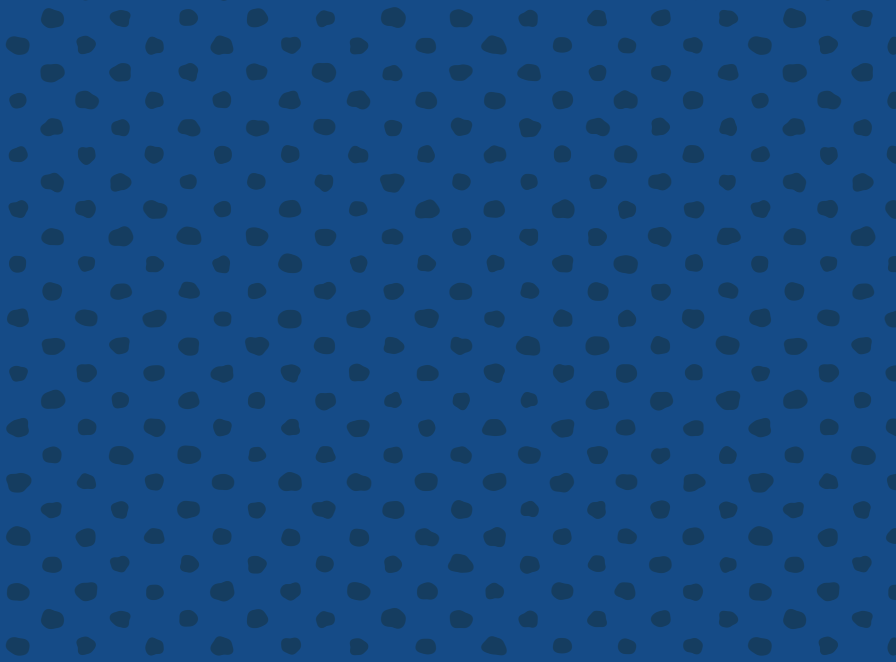
A WebGL 1 fragment shader for this pattern:

```glsl
precision highp float;

uniform vec2 u_resolution;

const vec3 GROUND = vec3(0.083, 0.293, 0.528);
const vec3 DOT = vec3(0.083, 0.240, 0.375);

// Lengths are fractions of the canvas width
const vec2 PITCH = vec2(0.0753, 0.03048);
const vec2 FIRST_DOT = vec2(0.0586, 0.0202);
const vec2 TILE = vec2(11.0, 22.0);
const float ROW_SHIFT = -0.51;
const vec2 MIN_RADIUS = vec2(0.0092, 0.0079);
const vec2 MAX_RADIUS = vec2(0.0138, 0.0109);
const float JITTER = 0.0016;

vec2 hash2(vec2 cell, float seed) {
  vec3 h = fract(vec3(cell.xyx + seed) * vec3(0.1031, 0.1030, 0.0973));
  h += dot(h, h.yzx + 33.33);
  return fract((h.xx + h.yz) * h.zy);
}

vec2 rotate(vec2 p, float angle) {
  float c = cos(angle), s = sin(angle);
  return vec2(c * p.x - s * p.y, s * p.x + c * p.y);
}

// Columns spread slightly, then close up before the tile ends
float columnDrift(float column) {
  return column < 8.5 ? 0.0007 * column : 0.001;
}

// Approximate signed distance to a squarish oval with an uneven outline
float blobDistance(vec2 p, vec2 radius, vec2 phase, float wobble) {
  vec2 q = abs(p / radius);
  float size = pow(pow(q.x, 2.4) + pow(q.y, 2.4), 1.0 / 2.4);
  float angle = atan(p.y, p.x + 1e-6);
  float outline = 1.0 + wobble * cos(3.0 * angle + phase.x)
                + 0.5 * wobble * cos(5.0 * angle + phase.y);
  return (size - outline) * min(radius.x, radius.y);
}

// Staggered rows; each dot varies, and the variation repeats per tile
float dotDistance(vec2 p) {
  p -= FIRST_DOT;
  float row = floor(p.y / PITCH.y + 0.5);
  float shift = ROW_SHIFT * mod(row, 2.0);
  float column = floor(p.x / PITCH.x - shift + 0.5);
  vec2 cell = mod(vec2(column, row), TILE);

  vec2 center = vec2(column + shift, row) * PITCH;
  center.x += columnDrift(cell.x);
  center += JITTER * (hash2(cell, 3.0) - 0.5);

  vec2 sizes = hash2(cell, 17.0);
  sizes.y = mix(sizes.x, sizes.y, 0.6);
  vec2 radius = mix(MIN_RADIUS, MAX_RADIUS, sizes);
  vec2 phase = 6.2832 * hash2(cell, 41.0);
  vec2 traits = hash2(cell, 73.0);
  float tilt = 0.6 * (traits.x - 0.5);
  float wobble = mix(0.02, 0.09, traits.y);
  return blobDistance(rotate(p - center, tilt), radius, phase, wobble);
}

void main() {
  // Measured from the top left corner
  vec2 p = vec2(gl_FragCoord.x, u_resolution.y - gl_FragCoord.y) / u_resolution.x;
  float pixel = 1.0 / u_resolution.x;
  float cover = 1.0 - smoothstep(-0.6 * pixel, 0.6 * pixel, dotDistance(p));
  gl_FragColor = vec4(mix(GROUND, DOT, cover), 1.0);
}
```
